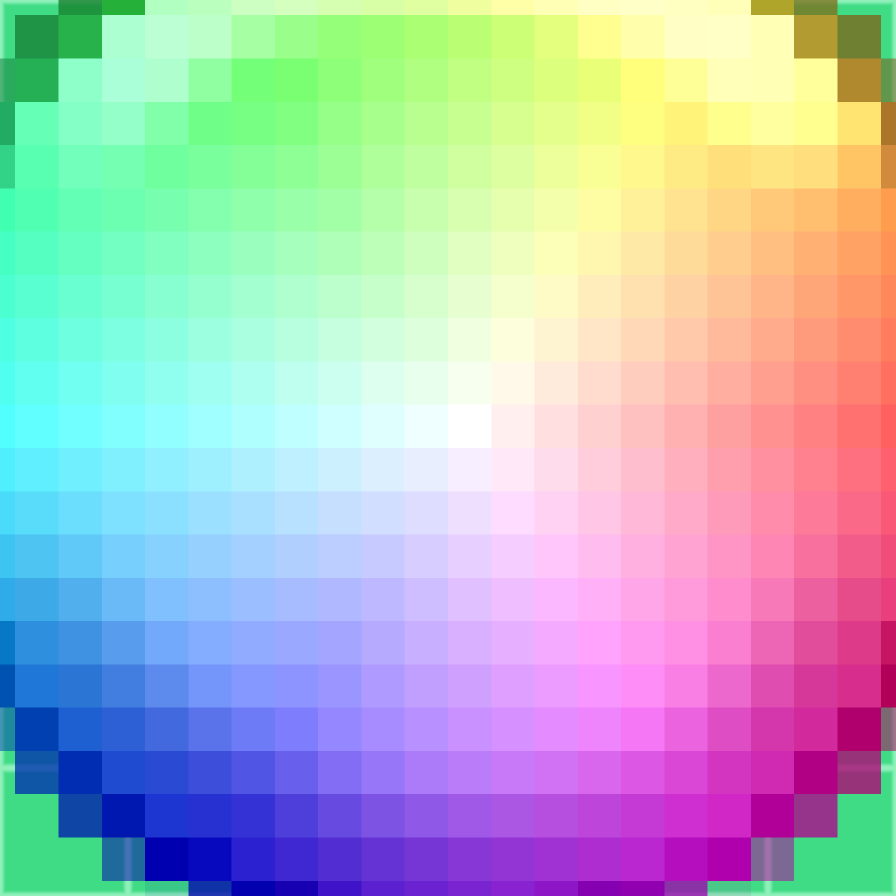
Write a WebGL 1 fragment shader that draws this background.

```glsl
precision mediump float;

uniform vec2 u_resolution;

#define CELL 0.0483
#define SATURATION 1.28
#define HIGHLIGHT 0.45
#define LOWER_SHADE 0.18
#define RIM_SHADE 0.31
#define GRID_COUNT 7.0
#define GRID_HALF_WIDTH 0.005
#define BACKDROP vec3(0.25, 0.86, 0.52)
#define GRID_COLOR vec3(0.56, 0.94, 0.73)

const float TAU = 6.2831853;

// Pure hue blended from white by saturation
vec3 hueTint(float hue, float saturation) {
  vec3 ramp = abs(mod(hue * 6.0 + vec3(0.0, 4.0, 2.0), 6.0) - 3.0) - 1.0;
  return mix(vec3(1.0), clamp(ramp, 0.0, 1.0), min(saturation, 1.0));
}

// Flat backdrop with thin soft lines
vec3 gridBackdrop(vec2 uv) {
  vec2 toLine = abs(fract(uv * GRID_COUNT + 0.5) - 0.5) / GRID_COUNT;
  float nearest = min(toLine.x, toLine.y);
  float line = 1.0 - smoothstep(0.2 * GRID_HALF_WIDTH, 1.4 * GRID_HALF_WIDTH, nearest);
  return mix(BACKDROP, GRID_COLOR, line);
}

// Colour wheel shaded as a ball: rgb and coverage
vec4 colorBall(vec2 p) {
  vec2 wheel = p - (0.5 + 0.5 * CELL);
  float hue = atan(wheel.y, wheel.x + 0.0001) / TAU;
  vec3 color = hueTint(hue, SATURATION * length(wheel));

  vec2 body = p - vec2(0.5, 0.5 + CELL);
  float radius = length(body);
  float height = body.y / max(radius, 0.001);
  float rim = smoothstep(0.560, 0.583, radius);
  float outerRim = smoothstep(0.592, 0.618, radius);

  // Light crescent above, multiplied down at the rim
  float glow = smoothstep(0.404, 0.508, radius) * smoothstep(0.4, 0.82, height);
  vec3 upper = min(color + HIGHLIGHT * glow * (1.0 - rim), 1.0);
  upper *= 1.0 - RIM_SHADE * rim - 0.2 * outerRim;

  // Dark crescent below, deepest at the rim
  float dusk = smoothstep(0.378, 0.534, radius) * smoothstep(0.1, 0.7, -height);
  vec3 lower = max(color - mix(LOWER_SHADE * dusk, RIM_SHADE, rim), 0.0);

  float coverage = 1.0 - smoothstep(0.602, 0.646, radius);
  return vec4(mix(lower, upper, step(0.0, height)), coverage);
}

vec3 scene(vec2 uv) {
  vec2 cellCenter = 0.5 + (floor((uv - 0.5) / CELL) + 0.5) * CELL;
  vec4 ball = colorBall(cellCenter);
  return mix(gridBackdrop(uv), ball.rgb, ball.a);
}

void main() {
  // Four samples smooth the cell edges
  vec3 sum = vec3(0.0);
  for (int i = 0; i < 2; i++) {
    for (int j = 0; j < 2; j++) {
      vec2 offset = vec2(float(i), float(j)) * 0.5 - 0.25;
      sum += scene((gl_FragCoord.xy + offset) / u_resolution);
    }
  }
  gl_FragColor = vec4(sum * 0.25, 1.0);
}
```
